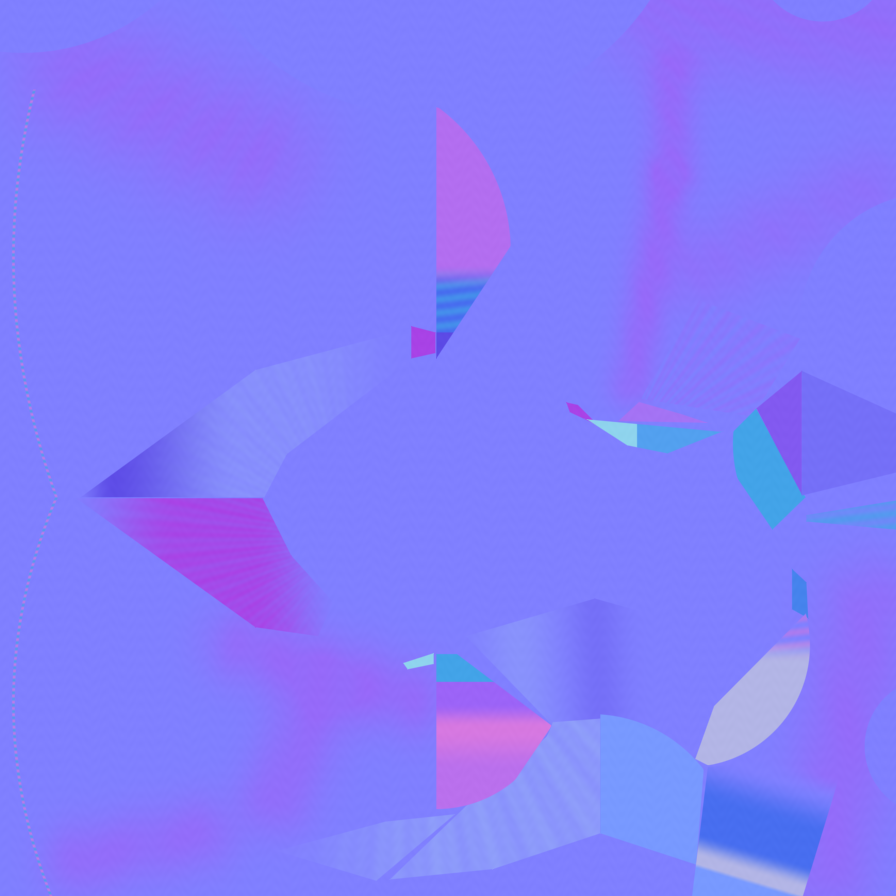
This texture map is drawn by a WebGL 1 fragment shader. Its source:

```glsl
precision highp float;
uniform vec2 u_resolution;

vec2 p;
vec3 col;

// Signed distance to a line, positive on its inner side
float side(vec2 a, vec2 b) {
  vec2 d = normalize(b - a);
  return dot(p - a, vec2(-d.y, d.x));
}

float cover(float d) { return smoothstep(-.001, .001, d); }

// Four corners in clockwise order
float quad(vec4 a, vec4 b) {
  return cover(min(min(side(a.xy, a.zw), side(a.zw, b.xy)),
    min(side(b.xy, b.zw), side(b.zw, a.xy))));
}

float disc(float x, float y, float r) { return cover(r - distance(p, vec2(x, y))); }

// Soft stroke along a segment
float glow(vec4 s, float w) {
  vec2 q = p - s.xy, ab = s.zw - s.xy;
  float d = length(q - ab * clamp(dot(q, ab) / dot(ab, ab), 0., 1.)) / w;
  return exp(-d * d);
}

// Layered sines fanning out from a point
float rays(float x, float y) {
  float a = 40. * atan(p.y - y, p.x - x);
  return .5 * (sin(a) + sin(a * 2.7));
}

void paint(vec3 color, float mask) { col = mix(col, color, clamp(mask, 0., 1.)); }

void main() {
  p = gl_FragCoord.xy / u_resolution;
  p.y = 1. - p.y;
  vec3 base = vec3(.5, .5, 1), violet = vec3(.61, .39, .97), magenta = vec3(.66, .26, .9);
  vec3 pink = vec3(.7, .43, .94), rose = vec3(.84, .47, .88), cyan = vec3(.26, .64, .91);
  vec3 pale = vec3(.56, .83, .93), sky = vec3(.47, .6, 1), indigo = vec3(.36, .29, .9);
  vec3 mist = vec3(.56, .62, .98), deep = vec3(.28, .43, .94), grey = vec3(.7, .71, .9);
  col = base;

  // Violet glows
  float g = glow(vec4(.09, .08, .28, .17), .075);
  g += glow(vec4(.74, 0, .98, .03), .075);
  g += glow(vec4(.75, .08, .75, .19), .026);
  g += glow(vec4(.745, .2, .705, .43), .024);
  g += .7 * glow(vec4(.78, .3, .97, .21), .05);
  g += glow(vec4(.27, .72, .46, .78), .042);
  g += glow(vec4(.36, .78, .31, .89), .042);
  g += glow(vec4(.09, .96, .22, .93), .04);
  g += glow(vec4(.97, .68, .92, .97), .055);
  paint(violet, min(g, 1.2) * (.65 + .08 * rays(.48, -.16)));

  // Flat round clearings
  paint(base, disc(.026, -.169, .228) + disc(.482, -.163, .293)
    + disc(.918, -.052, .076) + disc(1.042, .365, .15) + disc(1.042, .833, .077));

  // Left wing, dark at its tip, and the magenta fan below
  float fan = rays(.4, .6);
  vec4 rib = vec4(.285, .413, .32, .507);
  float wing = quad(rib, vec4(.295, .555, .09, .555)) + quad(rib.zwxy, vec4(.458, .367, .46, .4));
  vec3 shade = mix(indigo, mix(base, mist, .5 + .1 * fan), smoothstep(.11, .27, p.x));
  paint(mix(shade, base, smoothstep(.33, .46, p.x)), wing * smoothstep(.08, .13, p.x));
  rib = vec4(.325, .62, .285, .7);
  float fin = quad(rib, vec4(.085, .556, .293, .556)) + quad(rib.zwxy, vec4(.372, .672, .355, .71));
  fin *= smoothstep(.07, .2, p.x) * smoothstep(.38, .28, p.x);
  paint(magenta, fin * (.88 + .12 * fan));

  // Upper petal with its striped stem
  float stripe = .5 + .5 * sin(p.y * 420. + p.x * 50.);
  shade = mix(pink, mix(deep, cyan, .6 * stripe), smoothstep(.295, .325, p.y));
  paint(mix(shade, indigo, cover(p.y - .371)), disc(.371, .28, .199)
    * quad(vec4(.487, .12, .62, .12), vec4(.573, .27, .487, .4)));
  paint(magenta, quad(vec4(.459, .364, .486, .371), vec4(.486, .394, .459, .4)));

  // Right wing and the cyan lens below it
  paint(mix(base, violet, .18 + .2 * rays(.69, .51)),
    quad(vec4(.715, .445, .78, .335), vec4(.893, .378, .84, .465)));
  paint(pink, .7 * quad(vec4(.69, .47, .715, .447), vec4(.76, .462, .795, .472)));
  paint(magenta, quad(vec4(.632, .449, .645, .452), vec4(.668, .475, .636, .46)));
  paint(mix(pale, mix(cyan, sky, .3), cover(p.x - .711)),
    quad(vec4(.655, .468, .805, .482), vec4(.745, .506, .7, .497)));

  // Facets at the right edge
  paint(cyan, disc(.97, .495, .152) * quad(vec4(.8, .5, .844, .456), vec4(.899, .555, .862, .591)));
  rib = vec4(.895, .414, .895, .553);
  paint(mix(indigo, violet, .6), quad(rib, vec4(.87, .505, .844, .456)));
  paint(mix(base, indigo, .3), quad(rib.zwxy, vec4(1.01, .466, 1.01, .525)));
  paint(cyan, (.3 + .4 * stripe) * quad(vec4(.9, .575, 1.01, .557), vec4(1.01, .592, .9, .582)));
  paint(mix(deep, cyan, .4), quad(vec4(.884, .635, .9, .65), vec4(.902, .69, .884, .68)));

  // Lower band and its pale tail
  rib = vec4(.664, .668, .67, .802);
  float band = quad(rib, vec4(.617, .81, .52, .71)) + quad(rib.zwxy, vec4(.855, .722, .777, .85));
  shade = mix(base, mist, .6 * glow(vec4(.57, .6, .59, .9), .04));
  paint(mix(shade, indigo, .3 * glow(rib, .03)), band);
  rib = vec4(.617, .806, .55, .97);
  vec4 tip = vec4(.53, .89, .42, .983);
  float tail = quad(rib.zwxy, vec4(.67, .802, .67, .93)) + quad(rib, tip.zwxy)
    + quad(tip, vec4(.26, .935, .43, .917));
  paint(mist, tail * smoothstep(.28, .5, p.x) * (.8 + .2 * rays(.45, .6)));
  paint(sky, disc(.66, .955, .158) * quad(vec4(.67, .78, .79, .8), vec4(.777, .965, .67, .93)));

  // Tilted colour bands in the lower right
  float t = p.y - .3 * (p.x - .78);
  shade = mix(base, deep, smoothstep(.84, .89, t));
  shade = mix(shade, grey, smoothstep(.93, .956, t));
  paint(mix(shade, sky, smoothstep(.964, .97, t)), smoothstep(.82, .85, t)
    * quad(vec4(.79, .856, .945, .84), vec4(.89, 1.02, .77, 1.02)));

  // Grey petal
  paint(mix(mix(base, rose, stripe * .5), grey, smoothstep(.71, .74, p.y)),
    disc(.768, .72, .136) * quad(vec4(.776, .847, .797, .788), vec4(.902, .682, .92, .92)));

  // Lower pink petal, cyan at its top
  shade = mix(mix(cyan, violet, cover(p.y - .761)), rose, smoothstep(.785, .812, p.y));
  paint(mix(shade, pink, .8 * smoothstep(.815, .86, p.y)), disc(.487, .768, .135)
    * quad(vec4(.487, .73, .51, .73), vec4(.616, .81, .487, 1)));
  paint(pale, quad(vec4(.45, .74, .484, .729), vec4(.484, .741, .455, .747)));

  // Speckled seam on the left, and fine grain
  float bend = p.y < .555 ? (p.y - .287) / .268 : (p.y - .785) / .23;
  float seam = smoothstep(.0025, .0005, abs(p.x - .015 - .048 * bend * bend));
  paint(mix(cyan, rose, .5 + .5 * sin(p.y * 900.)), .7 * seam * cover(p.y - .1));
  col += .005 * sin(p.x * 310.) * sin(p.y * 430. + 3. * sin(p.x * 170.));
  gl_FragColor = vec4(col, 1);
}
```
